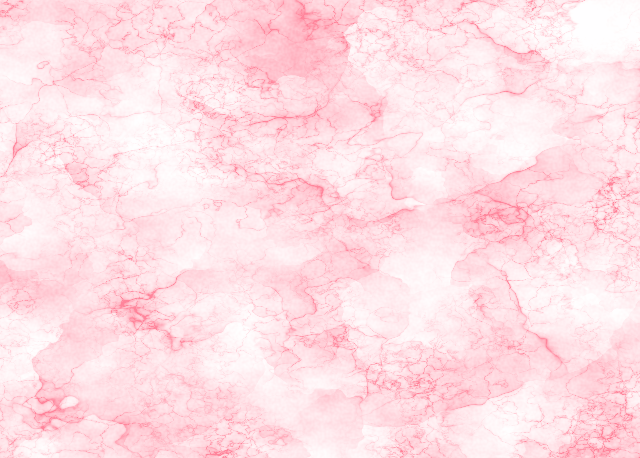
Give the GLSL for this texture, as a WebGL 2 fragment shader.

```glsl
#version 300 es
precision highp float;
// Pale pink marble: torn translucent plates, soft clouds and fine branching veins.

uniform vec2 u_resolution;
out vec4 fragColor;

struct Cell {
    vec2 id;         // grid cell of the nearest seed
    vec2 neighbour;  // grid cell across the closest border
    float edge;      // distance to that border
};

vec2 hash2(vec2 cell) {
    const uint MUL = 1664525u;
    uvec2 h = uvec2(ivec2(cell)) * MUL + 1013904223u;
    h.x += h.y * MUL;
    h.y += h.x * MUL;
    h ^= h >> 16u;
    h.x += h.y * MUL;
    h.y += h.x * MUL;
    h ^= h >> 16u;
    return vec2(h & 0xffffu) / 65535.0;
}

float cornerSlope(vec2 cell, vec2 offset) {
    float angle = 6.2832 * hash2(cell).x;
    return dot(vec2(cos(angle), sin(angle)), offset);
}

float gradientNoise(vec2 p) {
    vec2 i = floor(p), f = p - i;
    vec2 u = f * f * f * (f * (f * 6.0 - 15.0) + 10.0);
    vec2 e = vec2(1.0, 0.0);
    float low = mix(cornerSlope(i, f), cornerSlope(i + e, f - e), u.x);
    float high = mix(cornerSlope(i + e.yx, f - e.yx), cornerSlope(i + 1.0, f - 1.0), u.x);
    return 1.4 * mix(low, high, u.y);
}

float fbm(vec2 p, int octaves) {
    const mat2 TURN = mat2(1.6, 1.2, -1.2, 1.6);
    float sum = 0.0, amplitude = 0.5;
    for (int i = 0; i < octaves; i++) {
        sum += amplitude * gradientNoise(p);
        p = TURN * p + 7.3;
        amplitude *= 0.5;
    }
    return sum;
}

// Voronoi cells with exact border distance
Cell voronoi(vec2 p) {
    vec2 base = floor(p), toSeed = vec2(0.0);
    Cell cell = Cell(base, base, 8.0);
    float nearest = 8.0;
    for (int y = -1; y <= 1; y++)
    for (int x = -1; x <= 1; x++) {
        vec2 id = base + vec2(x, y);
        vec2 r = id + hash2(id) - p;
        if (dot(r, r) < nearest) {
            nearest = dot(r, r);
            toSeed = r;
            cell.id = id;
        }
    }
    for (int y = -2; y <= 2; y++)
    for (int x = -2; x <= 2; x++) {
        if (x == 0 && y == 0) continue;
        vec2 id = cell.id + vec2(x, y);
        vec2 r = id + hash2(id) - p;
        float border = dot(0.5 * (toSeed + r), normalize(r - toSeed + 1e-5));
        if (border < cell.edge) {
            cell.edge = border;
            cell.neighbour = id;
        }
    }
    return cell;
}

// Ragged cells, a little wider than tall; edge is in canvas heights
Cell raggedCells(vec2 p, float scale, float bend, float seed) {
    vec2 q = p * scale * vec2(0.8, 1.2) + seed;
    vec2 warp = vec2(fbm(q * 0.9 + 3.7, 5), fbm(q * 0.9 + 41.2, 5));
    Cell cell = voronoi(q + bend * warp);
    cell.edge /= scale;
    return cell;
}

// Each plate shows its own piece of cloud, cut off sharply at the border
float plateTone(vec2 p, Cell cell, float scale, float softness) {
    vec2 q = p * scale * vec2(0.8, 1.2);
    float own = fbm(q + 40.0 * hash2(cell.id), 6);
    float other = fbm(q + 40.0 * hash2(cell.neighbour), 6);
    return mix(0.5 * (own + other), own, smoothstep(0.0, softness, cell.edge));
}

float vein(float distance, float width) {
    return exp(-distance / width);
}

float patchMask(vec2 p, float scale, float seed) {
    return smoothstep(-0.12, 0.38, fbm(p * scale + seed, 3));
}

void main() {
    vec2 p = gl_FragCoord.xy / u_resolution.y;

    // Clouds and torn plates
    Cell large = raggedCells(p, 3.2, 1.0, 5.0);
    Cell small = raggedCells(p, 6.5, 1.1, 23.0);
    float depth = 0.100 + 0.10 * fbm(p * vec2(2.0, 3.0) + 9.0, 5);
    depth += 0.18 * plateTone(p, large, 2.6, 0.0018);
    depth += 0.11 * plateTone(p, small, 5.0, 0.002);

    // Plate borders: thin line with a stained halo
    float stain = patchMask(p, 4.0, 17.0);
    depth += stain * (0.17 * vein(large.edge, 0.0026) + 0.05 * vein(large.edge, 0.025));
    depth += 0.14 * patchMask(p, 5.0, 61.0) * vein(small.edge, 0.0022);

    // Finer crack networks, gathered in patches
    float scale = 9.0;
    for (int i = 0; i < 3; i++) {
        Cell crack = raggedCells(p, scale, 1.3, 11.0 + scale);
        float mask = patchMask(p, 4.5, 3.0 * scale);
        depth += mask * (0.13 * vein(crack.edge, 0.0017) + 0.02 * vein(crack.edge, 0.008));
        scale *= 1.9;
    }

    // Long threads rising gently to the right
    vec2 along = mat2(0.96, -0.28, 0.28, 0.96) * p;
    float thread = abs(fbm(along * vec2(2.0, 4.5) + 31.0, 6));
    depth += 0.14 * patchMask(p, 3.5, 88.0) * vein(thread, 0.010);

    // Mottling and grain
    depth += 0.045 * fbm(p * vec2(22.0, 38.0), 4) + 0.022 * gradientNoise(p * 150.0);

    // Tone curve: broad pale areas, deeper pink in the stains
    depth = max(depth, 0.004);
    depth = min(depth * (0.55 + 3.2 * depth), 0.48);
    fragColor = vec4(1.0 - depth * vec3(0.0, 1.0, 0.82), 1.0);
}
```
